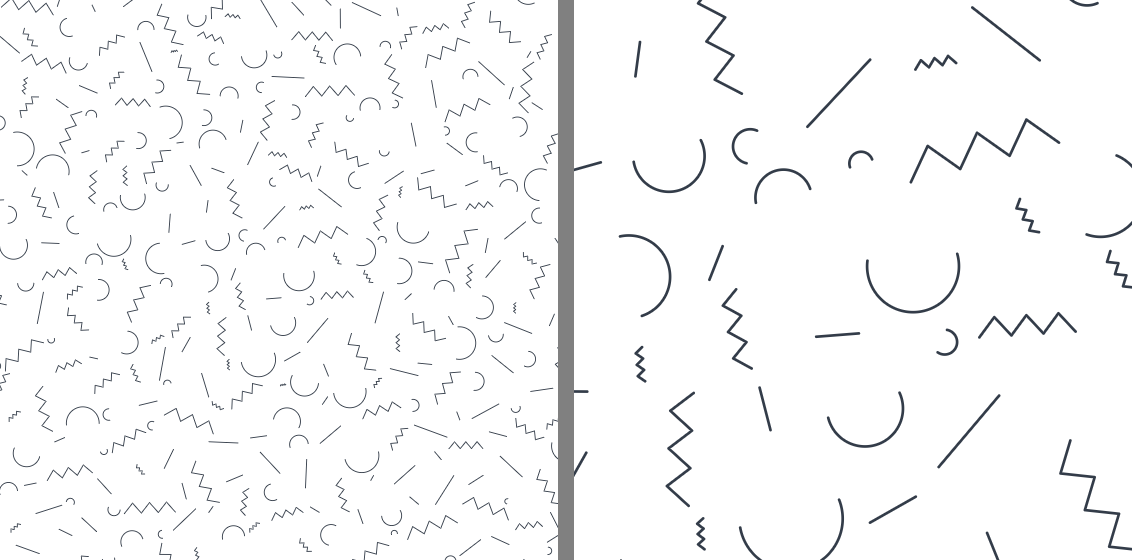
Left: the whole. Right: its middle third, enlarged.
A Shadertoy shader for this pattern:

```glsl
// Scattered thin-stroke confetti: straight dashes, open arcs and zigzags on white.
// Large glyphs sit in a tilted jittered grid; small glyphs sit around the cell
// corners and shrink to fit the free space left by the large ones.

const vec3 PAPER = vec3(1.0);
const vec3 INK = vec3(0.20, 0.236, 0.285);
const float CELL = 0.08;            // grid spacing, in canvas heights
const float TILT = 0.42;            // grid rotation, hides rows and columns
const float HALF_STROKE = 0.0008;
const float GAP = 0.009;            // clearance around small glyphs
const float MAX_SMALL = 0.025;
const float PI = 3.14159;

const int DASH = 0;
const int ARC = 1;
const int ZIGZAG = 2;

vec4 hash4(vec2 cell, float seed) {
    vec4 q = fract(vec4(cell.xyx, seed) * vec4(0.1031, 0.1030, 0.0973, 0.1099));
    q += dot(q, q.wzxy + 33.33);
    return fract((q.xxyz + q.yzzw) * q.zywx);
}

vec2 rotate(vec2 p, float angle) {
    float c = cos(angle), s = sin(angle);
    return vec2(c * p.x - s * p.y, s * p.x + c * p.y);
}

float segmentDistance(vec2 p, vec2 a, vec2 b) {
    vec2 ab = b - a;
    float t = clamp(dot(p - a, ab) / dot(ab, ab), 0.0, 1.0);
    return length(p - a - ab * t);
}

// Open arc centred on the +y direction.
float arcDistance(vec2 p, float radius, float halfAngle) {
    p.x = abs(p.x);
    vec2 tip = vec2(sin(halfAngle), cos(halfAngle));
    bool beyondTip = tip.y * p.x > tip.x * p.y;
    return beyondTip ? length(p - tip * radius) : abs(length(p) - radius);
}

// Six strokes along x, every other one mirrored.
float zigzagDistance(vec2 p, float halfLength) {
    float stride = halfLength / 3.0;
    float height = halfLength * 0.2;
    float id = clamp(floor(p.x / stride), -3.0, 2.0);
    float x = p.x - id * stride;
    if (mod(id, 2.0) > 0.5) x = stride - x;
    return segmentDistance(vec2(x, p.y), vec2(0.0, -height), vec2(stride, height));
}

float glyphDistance(vec2 p, int kind, float reach, vec2 rnd) {
    if (kind == ARC) {
        // Arcs mostly face one of the four canvas sides.
        float quarter = floor(rnd.x * 4.0) * 0.5 * PI;
        float wobble = (fract(rnd.x * 4.0) - 0.5) * 0.8;
        return arcDistance(rotate(p, quarter + wobble - TILT), reach, 1.5 + 0.3 * rnd.y);
    }
    p = rotate(p, rnd.x * PI);
    if (kind == ZIGZAG) return zigzagDistance(p, reach);
    return segmentDistance(p, vec2(-reach, 0.0), vec2(reach, 0.0));
}

int pickKind(float rnd, float zigzagShare) {
    if (rnd < zigzagShare) return ZIGZAG;
    return rnd < mix(zigzagShare, 1.0, 0.5) ? ARC : DASH;
}

// Large glyphs: zigzags favour one colour of the checkerboard.
float largeLayer(vec2 p) {
    vec2 home = floor(p / CELL);
    float d = 1.0;
    for (int j = -1; j <= 1; j++)
    for (int i = -1; i <= 1; i++) {
        vec2 cell = home + vec2(i, j);
        vec4 place = hash4(cell, 3.7);
        vec4 form = hash4(cell, 11.3);
        bool even = mod(cell.x + cell.y, 2.0) < 0.5;
        int kind = pickKind(form.x, even ? 0.75 : 0.14);
        float reach = mix(0.016, 0.031, place.z);
        if (kind == ZIGZAG) reach = even ? mix(0.026, 0.047, place.z) : 0.024;
        vec2 center = (cell + 0.5 + (place.xy - 0.5) * 0.24) * CELL;
        d = min(d, glyphDistance(p - center, kind, reach, form.yz));
    }
    return d;
}

// Small glyphs: sized by their distance to the nearest large stroke.
float smallLayer(vec2 p) {
    vec2 home = floor(p / CELL + 0.5);
    float d = 1.0;
    for (int j = -1; j <= 1; j++)
    for (int i = -1; i <= 1; i++) {
        vec2 cell = home + vec2(i, j);
        vec4 place = hash4(cell, 23.9);
        vec2 center = (cell + (place.xy - 0.5) * 0.42) * CELL;
        if (length(p - center) > MAX_SMALL + GAP) continue;
        vec4 form = hash4(cell, 37.1);
        int kind = pickKind(form.x, 0.28);
        float wanted = mix(0.006, 0.017, place.z) * (kind == ZIGZAG ? 1.45 : 1.0);
        float reach = min(wanted, largeLayer(center) - GAP);
        if (reach > 0.0045) d = min(d, glyphDistance(p - center, kind, reach, form.yz));
    }
    return d;
}

void mainImage(out vec4 fragColor, in vec2 fragCoord) {
    float pixel = 1.0 / iResolution.y;
    vec2 p = rotate(fragCoord * pixel, TILT);
    float d = min(largeLayer(p), smallLayer(p));
    float coverage = clamp(0.5 + (HALF_STROKE - d) / pixel, 0.0, 1.0);
    fragColor = vec4(mix(PAPER, INK, coverage), 1.0);
}
```
